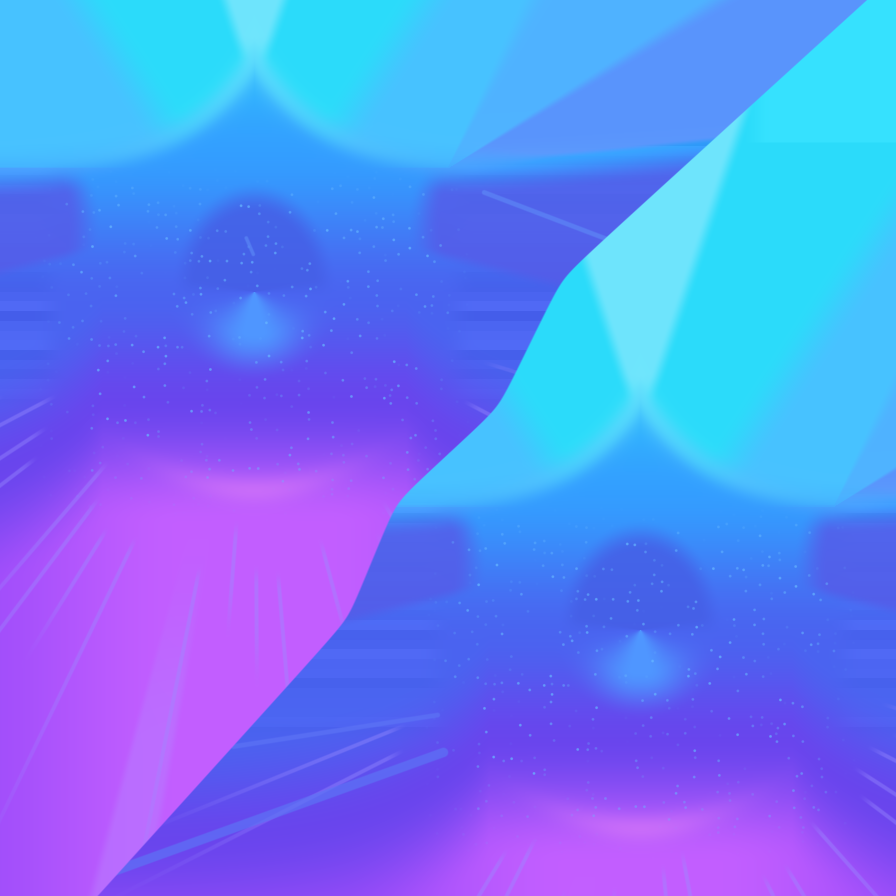
This background is drawn by a Shadertoy shader. Its source:

```glsl
// Two copies of a glowing violet-to-cyan landscape, split by a wavy diagonal.
// Each copy is built around its own hub from vertical gradients, a Y-shaped
// horizon, soft domes, a light cone, radial streaks and scattered specks.

#define LEFT_HUB vec2(.284, .6745)
#define RIGHT_HUB vec2(.715, .297)
#define ZOOM 7.68
#define CYAN vec3(.17, .86, .98)
#define SKY_BLUE vec3(.28, .76, 1.)
#define AZURE vec3(.20, .62, 1.)
#define INDIGO vec3(.29, .39, .94)
#define VIOLET vec3(.41, .27, .93)
#define PURPLE vec3(.62, .30, .98)
#define ORCHID vec3(.76, .37, 1.)
#define PALE vec3(.46, .90, .99)
#define SPECK_DENSITY .22

float hash(vec2 p) {
    vec3 q = fract(p.xyx * .1031);
    q += dot(q, q.yzx + 33.33);
    return fract((q.x + q.y) * q.z);
}

// Smooth hinge: zero below the origin, slope one above it
float hinge(float d) { return .5 * (d + sqrt(d * d + .0002)); }

// Horizontal position of the split at height y
float splitEdge(float y) {
    return .109 + .905 * y - .505 * hinge(y - .31) + .70 * hinge(y - .44)
         - .62 * hinge(y - .545) + .62 * hinge(y - .69);
}

// Coverage of a thin line from a to b
float streak(vec2 p, vec2 a, vec2 b, float width, float px) {
    vec2 ab = b - a;
    float t = clamp(dot(p - a, ab) / dot(ab, ab), 0., 1.);
    return 1. - smoothstep(width - px, width + px, length(p - a - ab * t));
}

// Sparse radial streaks below the hub, one candidate per angular cell
float rays(vec2 p, float seed, float px) {
    float cell = atan(p.x, -p.y) * 11. + .5, r = length(p);
    vec2 id = vec2(floor(cell) + 40., seed);
    float d = abs(fract(cell) - .3 - .4 * hash(id)) * r / 11.;
    float start = 1.9 + .5 * hash(id + 7.);
    float reach = smoothstep(start, start + .2, r)
                * (1. - smoothstep(start + .5, start + 3.5 * hash(id + 3.) + 1., r));
    return (1. - smoothstep(.008, .012 + 1.5 * px, d)) * reach
         * step(.35, hash(id + 11.)) * smoothstep(.4, .9, -p.y);
}

float specks(vec2 p, float px) {
    vec2 grid = p * 14., id = floor(grid) + 90.;
    vec2 spot = .2 + .6 * vec2(hash(id), hash(id + 19.));
    float dot1 = 1. - smoothstep(.06, .13 + 14. * px, length(fract(grid) - spot));
    float zone = (1. - smoothstep(1.4, 1.9, abs(p.x))) * smoothstep(-2., -1.2, p.y)
               * (1. - smoothstep(.7, 1.1, p.y));
    return dot1 * zone * step(1. - SPECK_DENSITY, hash(id + 41.)) * hash(id + 5.);
}

vec3 skyColor(vec2 p, float px) {
    float ax = abs(p.x);
    // Fan of wedges opening to the right
    vec2 v = p - vec2(1.65, 1.05);
    float slope = v.y / max(v.x, .01);
    vec3 c = mix(vec3(.35, .58, .99), vec3(.31, .70, 1.), smoothstep(.57, .67, slope));
    c = mix(c, SKY_BLUE, smoothstep(1.6, 2.3, slope));
    // Bright fan and the widening pale stem
    float fan = .85 + .66 * (p.y - 1.5);
    c = mix(CYAN, c, smoothstep(-.3, .25, ax - fan));
    float halfWidth = .10 + .33 * max(p.y - 2., 0.);
    float stem = 1. - smoothstep(-.08, .06, ax - halfWidth);
    return mix(c, PALE, stem * smoothstep(1.8, 2.2, p.y) * .9);
}

vec3 landscape(vec2 p, float seed, float px) {
    float ax = abs(p.x), r = length(p);
    // Ground gradient, sinking lower toward the sides
    float depth = -p.y - .9 * (1. - exp(-max(ax - 1.3, 0.) / .9));
    vec3 c = mix(INDIGO, AZURE, smoothstep(-.1, 1.25, p.y));
    c = mix(c, CYAN, .6 * smoothstep(1.1, 2.3, p.y));
    c = mix(c, VIOLET, smoothstep(0., 1., depth));
    vec3 glow = mix(ORCHID, PURPLE, smoothstep(.6, 2.6, ax));
    c = mix(c, glow, smoothstep(.9, 2., depth));
    float band = hash(vec2(floor(p.y * 12.) + 50., seed));
    c += .05 * (band - .5) * smoothstep(1.6, 1.9, ax) * smoothstep(-1., -.7, p.y);

    // Dusky side domes under the horizon
    float horizon = 1.05 + .95 * exp(-ax / .6) + .11 * max(p.x - 1.65, 0.);
    float side = smoothstep(-.15, .15, ax - 1.45 - .6 * (p.y - .6) * (p.y - .6));
    side *= smoothstep(-.05, .08, p.y - .33 + .25 * (ax - 1.45));
    c = mix(c, vec3(.33, .36, .91), .85 * side * smoothstep(0., .3, horizon - p.y));

    // Central dome above the hub and the light cone below it
    float angle = abs(atan(p.x, -p.y));
    float dome = 1. - smoothstep(.75, 1.06, length(p / vec2(.68, .9)));
    c = mix(c, vec3(.27, .37, .90), .85 * dome * smoothstep(1.45, 1.8, angle));
    float cone = (1. - smoothstep(.15, 1.6, angle)) * (1. - smoothstep(.35, .78, r));
    c = mix(c, vec3(.31, .59, 1.), cone);

    // Sky above the horizon, with a pale ridge along it
    float softness = mix(.2, .03, smoothstep(1.6, 2.6, p.x));
    float above = p.y - horizon, rise = 1.58 * exp(-ax / .6);
    c = mix(c, skyColor(p, px), smoothstep(-softness, softness, above));
    float ridge = above / (.11 * sqrt(1. + rise * rise));
    c = mix(c, PALE, .55 * exp(-ridge * ridge - ax / 1.2));

    // Crescent glow, broad wedge, streaks and specks
    float arc = (p.y + 1.70 - .28 * p.x * p.x) / .12;
    c = mix(c, vec3(.84, .47, .97), .6 * exp(-arc * arc - p.x * p.x / .45));
    float lean = p.x / max(-p.y, .01);
    float wedge = smoothstep(-.28, -.26, lean) * (1. - smoothstep(-.19, -.17, lean));
    c = mix(c, vec3(.72, .47, 1.), .6 * wedge * smoothstep(2., 4., -p.y));
    c = mix(c, vec3(.60, .55, 1.), .4 * rays(p, seed, px));
    return mix(c, vec3(.40, .72, 1.), .75 * specks(p, px));
}

void mainImage(out vec4 fragColor, in vec2 fragCoord) {
    vec2 uv = fragCoord / iResolution.xy;
    float px = 1. / iResolution.y, zoomPx = ZOOM * px;
    vec2 p = (uv - LEFT_HUB) * ZOOM, q = (uv - RIGHT_HUB) * ZOOM;

    // Left copy with its own light scratches
    vec3 left = landscape(p, 3., zoomPx);
    float marks = streak(p, vec2(1.97, .85), vec2(3.1, .42), .02, zoomPx)
                + streak(p, vec2(-.07, .46), vec2(-.01, .32), .015, zoomPx);
    left = mix(left, vec3(.38, .58, .98), .5 * marks);

    // Right copy with scratches and a brighter upper corner
    vec3 right = landscape(q, 8., zoomPx);
    marks = streak(q, vec2(-3.49, -1.), vec2(-1.74, -.73), .02, zoomPx)
          + streak(q, vec2(-4.6, -2.1), vec2(-1.69, -1.05), .04, zoomPx);
    right = mix(right, vec3(.36, .45, .96), .7 * marks);
    float corner = smoothstep(-px, px, uv.y - .841) * smoothstep(.83, .86, uv.x);
    right = mix(right, vec3(.22, .89, 1.), .8 * corner);

    float side = smoothstep(-px, px, .75 * (uv.x - splitEdge(uv.y)));
    fragColor = vec4(mix(left, right, side), 1.);
}
```
